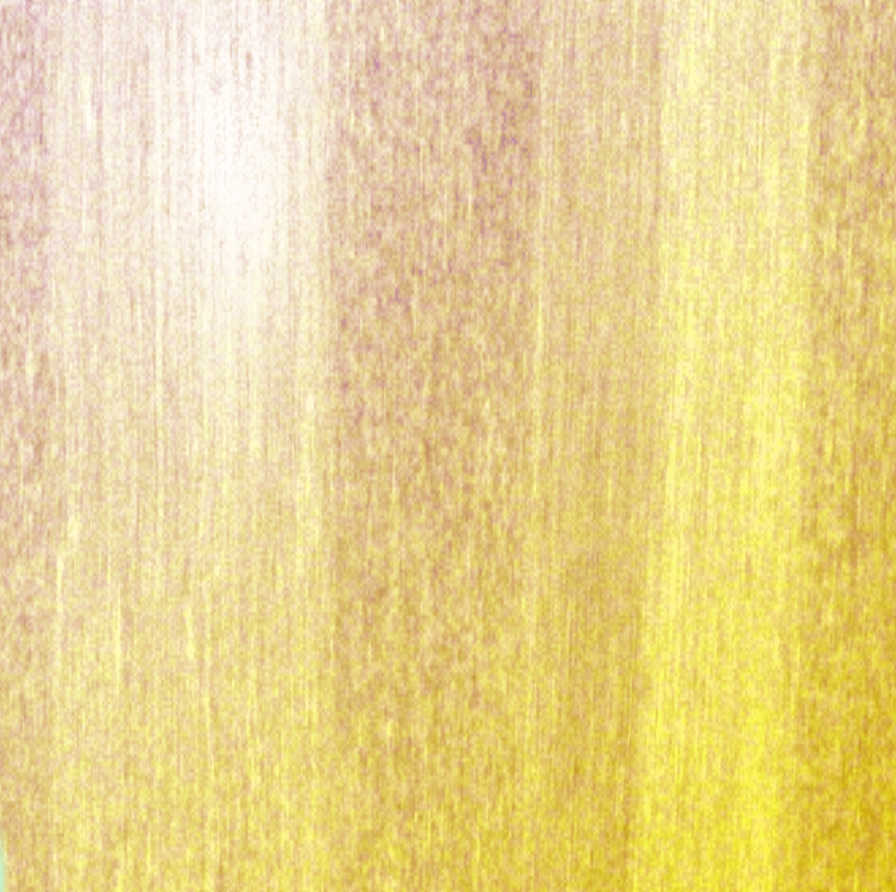
A Shadertoy shader for this texture:

```glsl
// Pale golden wood planks with vertical grain, rosy flecks and a soft white sheen.

float hash(vec2 p) {
    vec3 q = fract(vec3(p.xyx) * 0.1031);
    q += dot(q, q.yzx + 33.33);
    return fract((q.x + q.y) * q.z);
}

float valueNoise(vec2 p) {
    vec2 cell = floor(p), f = fract(p);
    f = f * f * (3.0 - 2.0 * f);
    float low = mix(hash(cell), hash(cell + vec2(1, 0)), f.x);
    float high = mix(hash(cell + vec2(0, 1)), hash(cell + vec2(1, 1)), f.x);
    return mix(low, high, f.y);
}

// Noise centred on zero; a lower vertical scale gives longer strands.
float grain(vec2 p, vec2 scale, float seed) {
    return valueNoise(p * scale + seed) - 0.5;
}

// Soft strip between two edges.
float strip(float x, float left, float right, float soft) {
    return smoothstep(left - soft, left + soft, x)
         - smoothstep(right - soft, right + soft, x);
}

// Soft elliptical spot.
float spot(vec2 p, vec2 centre, vec2 radius) {
    vec2 d = (p - centre) / radius;
    return exp(-dot(d, d));
}

// Broad light and dark zones across the boards.
float plankTone(float x) {
    float tone = 0.48;
    tone += 0.29 * strip(x, 0.055, 0.365, 0.014);
    tone += 0.08 * strip(x, 0.60, 0.745, 0.02);
    tone += 0.45 * strip(x, 0.745, 0.915, 0.016);
    tone += 0.28 * strip(x, 0.173, 0.179, 0.002);
    tone += 0.20 * strip(x, 0.607, 0.613, 0.002);
    return tone;
}

// Long fibres running the height of the boards.
float fibres(vec2 p) {
    float wide = grain(p, vec2(55.0, 1.6), 7.0);
    float thin = grain(p, vec2(150.0, 4.0), 31.0);
    float hair = grain(p, vec2(290.0, 14.0), 53.0);
    return 0.16 * wide + 0.26 * thin + 0.36 * hair;
}

// Short pores, elongated along the grain.
float flecks(vec2 p) {
    float coarse = grain(p, vec2(85.0, 42.0), 11.0);
    float fine = grain(p, vec2(190.0, 95.0), 83.0);
    return 0.34 * coarse + 0.85 * fine;
}

// Sparse thin slivers, positive only.
float slivers(vec2 p, vec2 scale, float seed) {
    return smoothstep(0.24, 0.46, grain(p, scale, seed));
}

void mainImage(out vec4 fragColor, in vec2 fragCoord) {
    vec2 uv = fragCoord / iResolution.xy;

    // The right-hand boards lean slightly; the grain wanders a little.
    vec2 wood = uv;
    wood.x += 0.04 * (1.0 - uv.y) * smoothstep(0.35, 0.75, uv.x);
    wood.x += 0.006 * grain(uv, vec2(5.0, 4.0), 3.0);

    // Rough zones carry flecks, smooth zones carry mostly fibres.
    float rough = strip(wood.x, 0.38, 0.60, 0.03);
    rough = max(rough, smoothstep(0.90, 0.94, wood.x));
    rough = max(rough, 1.0 - smoothstep(0.03, 0.07, wood.x));
    rough = max(rough, 0.6 * smoothstep(0.4, 0.0, uv.y));

    float tone = plankTone(wood.x);
    tone += fibres(wood) * mix(1.05, 0.75, rough);
    tone += flecks(wood) * mix(0.20, 0.72, rough);
    tone += 0.50 * grain(uv, vec2(330.0, 250.0), 19.0);
    tone += 0.14 * grain(wood, vec2(9.0, 4.0), 41.0);
    tone += 0.32 * slivers(wood, vec2(180.0, 22.0), 23.0);
    tone -= 0.26 * slivers(wood, vec2(170.0, 30.0), 71.0);

    // Dark patches: stained top, arched figure and outer edge.
    tone -= 0.16 * spot(uv, vec2(0.57, 0.88), vec2(0.04, 0.16));
    tone -= 0.14 * spot(uv, vec2(0.45, 0.66), vec2(0.05, 0.24));
    float side = uv.x - 0.665;
    float arch = 0.39 - 22.0 * side * side;
    tone -= 0.15 * strip(uv.x, 0.61, 0.71, 0.012)
          * (1.0 - smoothstep(arch - 0.02, arch + 0.01, uv.y));
    tone -= 0.12 * smoothstep(0.93, 1.0, uv.x);

    // Small pale knot with a darker rim.
    vec2 knot = vec2(0.93, 0.405);
    tone -= 0.45 * spot(uv, knot, vec2(0.022, 0.038));
    tone += 0.95 * spot(uv, knot, vec2(0.011, 0.020));

    // Rosy at upper left, saturated gold at lower right.
    float gold = clamp(0.44 * uv.x + 0.56 * (1.0 - uv.y), 0.0, 1.0);
    gold = pow(gold, 1.4);
    vec3 paleWood = mix(vec3(0.97, 0.93, 0.87), vec3(0.95, 0.89, 0.22), gold);
    vec3 darkWood = mix(vec3(0.83, 0.66, 0.65), vec3(0.82, 0.67, 0.12), gold);
    vec3 color = mix(darkWood, paleWood, clamp(tone, -0.35, 1.25));

    // Violet tint in the deepest pores near the top.
    float violet = smoothstep(0.10, -0.25, tone) * smoothstep(0.45, 0.8, uv.y);
    color = mix(color, vec3(0.74, 0.54, 0.70), 0.5 * violet);

    // Fine yellow and rose mottling, stronger toward the bottom.
    float mottle = grain(uv, vec2(140.0, 125.0), 67.0);
    color += mottle * vec3(0.02, -0.03, 0.18) * mix(0.6, 1.3, gold);

    // White sheen, broken by the fibres.
    float sheen = 0.72 * spot(uv, vec2(0.27, 0.84), vec2(0.09, 0.24))
                + 0.38 * spot(uv, vec2(0.17, 0.88), vec2(0.18, 0.36));
    sheen *= clamp(0.25 + 0.85 * tone, 0.0, 1.0);
    color = mix(color, vec3(1.0, 0.99, 0.98), clamp(sheen, 0.0, 1.0));

    // Pale green chip in the lower left corner.
    float chip = spot(uv, vec2(0.0, 0.015), vec2(0.006, 0.04));
    color = mix(color, vec3(0.78, 0.95, 0.80), chip);

    fragColor = vec4(clamp(color, 0.0, 1.0), 1.0);
}
```
